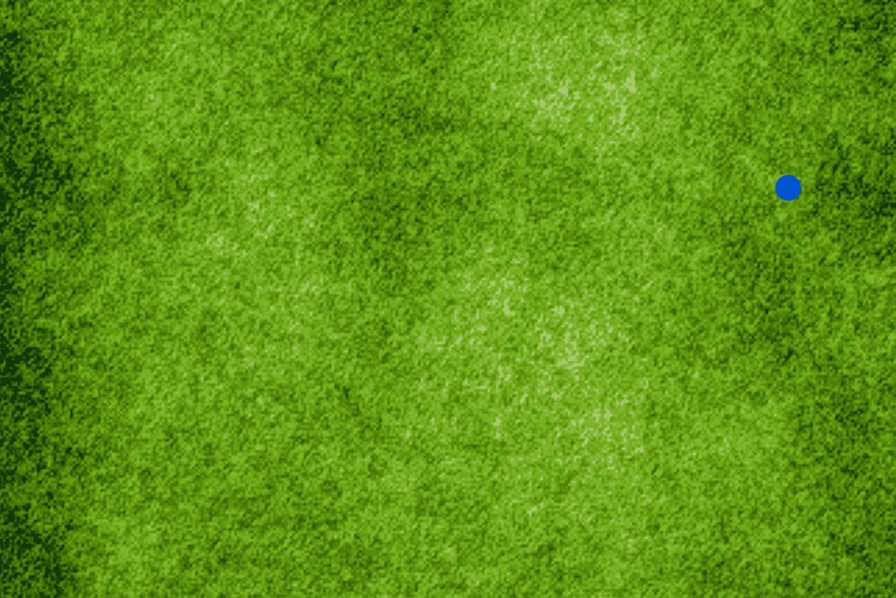
A Shadertoy shader for this texture:

```glsl
#define BASE_TONE 3.15
#define BAND_GAIN 0.42
#define MOTTLE_GAIN 3.6
#define TUFT_GAIN 1.5
#define BLADE_GAIN 2.5
#define GRAIN_GAIN 3.2
#define VIGNETTE_GAIN 2.5
#define BLADE_ANGLE 0.65
#define DISC_CENTER vec2(1.318, 0.686)
#define DISC_RADIUS 0.0215
#define DISC_COLOR vec3(0.0, 0.33, 0.82)

const float TAU = 6.2831853;

// Grass colours from deep shade to dry tips
const vec3 GRASS[8] = vec3[8](
    vec3(0.07, 0.21, 0.02), vec3(0.17, 0.35, 0.03),
    vec3(0.27, 0.46, 0.02), vec3(0.34, 0.54, 0.04),
    vec3(0.40, 0.62, 0.07), vec3(0.46, 0.69, 0.11),
    vec3(0.52, 0.71, 0.23), vec3(0.66, 0.79, 0.42));

// Integer hash of a lattice cell, 0 to 1
float hash(vec2 cell) {
    uvec2 q = uvec2(ivec2(cell)) * uvec2(1597u, 3812u + 1u);
    uint h = (q.x ^ (q.y << 8)) * 747796u + 28913u;
    h = (h ^ (h >> 15)) * 73245u;
    h = (h ^ (h >> 13)) * 91193u;
    return float((h ^ (h >> 16)) & 65535u) / 65535.0;
}

// Smooth value noise centred on zero
float noise(vec2 p) {
    vec2 cell = floor(p), f = fract(p);
    f = f * f * (3.0 - 2.0 * f);
    float low = mix(hash(cell), hash(cell + vec2(1, 0)), f.x);
    float high = mix(hash(cell + vec2(0, 1)), hash(cell + vec2(1, 1)), f.x);
    return mix(low, high, f.y) - 0.5;
}

float fbm(vec2 p) {
    float sum = 0.0, gain = 0.6;
    for (int i = 0; i < 4; i++) {
        sum += gain * noise(p);
        p = mat2(1.6, 1.2, -1.2, 1.6) * p + 17.3;
        gain *= 0.55;
    }
    return sum;
}

vec3 grassColor(float tone) {
    float level = clamp(tone + 1.0, 0.0, 6.999);
    int i = int(level);
    return mix(GRASS[i], GRASS[i + 1], fract(level));
}

void mainImage(out vec4 fragColor, in vec2 fragCoord) {
    vec2 uv = fragCoord / iResolution.xy;
    vec2 p = fragCoord / iResolution.y;

    // Broad worn bands and cloudy patches
    float bend = 0.13 * (1.0 - uv.y);
    float tone = BASE_TONE + BAND_GAIN * cos(2.0 * TAU * (uv.x - 0.68 + bend));
    tone += MOTTLE_GAIN * fbm(p * 5.0 + 3.7);
    tone += TUFT_GAIN * noise(p * 48.0 + 9.1);

    // Short slanted blades and fine grain
    float c = cos(BLADE_ANGLE), s = sin(BLADE_ANGLE);
    vec2 along = mat2(c, s, -s, c) * p;
    tone += BLADE_GAIN * noise(along * vec2(190.0, 95.0) + 31.0);
    tone += GRAIN_GAIN * noise(p * 215.0 + 5.3);

    // Shaded border, heavier on the left
    vec2 edge = abs(uv - vec2(0.54, 0.5)) * 1.9;
    tone -= VIGNETTE_GAIN * (pow(edge.x, 4.0) + 0.3 * pow(edge.y, 4.0));
    vec3 color = grassColor(tone);

    // Flat disc lying on the grass
    float disc = length(p - DISC_CENTER) - DISC_RADIUS;
    float pixel = 1.0 / iResolution.y;
    color = mix(color, DISC_COLOR, 1.0 - smoothstep(-pixel, pixel, disc));

    fragColor = vec4(color, 1.0);
}
```
